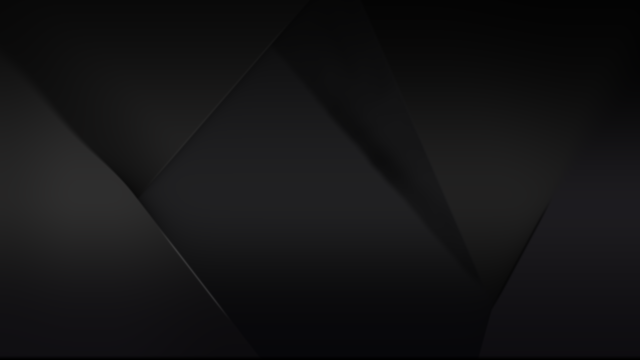
This background is drawn by a Shadertoy shader. Its source:

```glsl
// Dark folded panels with soft grey glows, a smoky diagonal shadow and thin lit edges.

const vec3 WARM_GREY = vec3(1.0, 0.99, 0.99);
const vec3 COOL_GREY = vec3(0.97, 0.97, 1.02);
const vec3 VIOLET_GREY = vec3(0.98, 0.94, 1.06);

// Signed distance to the line a-b, positive on the left when looking from a to b.
float lineSide(vec2 p, vec2 a, vec2 b) {
    vec2 d = normalize(b - a);
    return dot(p - a, vec2(-d.y, d.x));
}

float cover(float dist, float softness) {
    return smoothstep(-softness, softness, dist);
}

// Bell curve with its own spread below and above the peak.
float bell(float y, float peak, float below, float above) {
    float t = (y - peak) / (y < peak ? below : above);
    return exp(-t * t);
}

// Thin line at dist = 0, visible between two heights.
float edgeLine(float dist, float width, float y, float low, float high) {
    float span = smoothstep(low, low + 0.08, y) * (1.0 - smoothstep(high - 0.08, high, y));
    return span * exp(-dist * dist / (width * width));
}

// Soft smoke from layered, bent sines.
float smoke(vec2 p) {
    float sum = 0.0;
    float gain = 0.5;
    for (int i = 0; i < 4; i++) {
        p = mat2(0.8, 0.6, -0.6, 0.8) * p * 1.7;
        p += 0.6 * sin(p.yx + float(i));
        sum += gain * sin(p.x) * sin(p.y);
        gain *= 0.6;
    }
    return 0.5 + 0.5 * sum;
}

void mainImage(out vec4 fragColor, in vec2 fragCoord) {
    vec2 p = fragCoord / iResolution.xy * vec2(1.786, 1.0);
    float y = p.y;
    float crisp = 1.0 / iResolution.y + 0.001;

    // Fold lines
    vec2 corner = vec2(0.384, 0.447);
    float wobble = 0.004 * sin(23.0 * p.x) * smoothstep(0.4, 0.5, y);
    float leftUpper = -lineSide(p, vec2(0.0, 0.856), corner) + wobble;
    float leftLower = -lineSide(p, corner, vec2(0.721, 0.012));
    float leftFold = min(leftUpper, leftLower);
    float topFold = lineSide(p, corner, vec2(0.865, 1.0));
    float wedgeFold = lineSide(p, vec2(1.081, 0.826), vec2(1.360, 0.186));
    float rightFold = min(-lineSide(p, vec2(1.372, 0.14), vec2(1.674, 0.698)),
                          -lineSide(p, vec2(1.337, 0.012), vec2(1.372, 0.14)));
    float streakFold = min(lineSide(p, vec2(0.756, 0.872), vec2(1.116, 0.453)),
                           lineSide(p, vec2(1.116, 0.453), vec2(1.360, 0.186)));

    // Centre panel
    vec3 color = COOL_GREY * (0.008 + 0.122 * bell(y, 0.45, 0.24, 0.46));
    color += vec3(0.016, 0.015, 0.027) * (1.0 - smoothstep(0.0, 0.3, y));

    // Smoky shadow between the two inner diagonals
    float smokeAmount = smoke(p * vec2(9.0, 7.0));
    float streak = cover(streakFold + 0.012 * (smokeAmount - 0.5), 0.012)
                 * cover(-wedgeFold, 0.008);
    float core = exp(-pow((streakFold - 0.025) / 0.04, 2.0)) * bell(y, 0.56, 0.14, 0.2);
    float shade = 0.26 + 0.3 * core + 0.2 * (smokeAmount - 0.5);
    color *= 1.0 - streak * shade * smoothstep(0.14, 0.26, y);

    // Inner wedge, slightly lit beside its fold
    float wedge = cover(wedgeFold, 0.006);
    vec3 wedgeColor = WARM_GREY * (0.008 + 0.12 * bell(y, 0.46, 0.25, 0.33));
    wedgeColor *= 1.0 - 0.25 * smoothstep(0.15, 0.5, wedgeFold);
    color = mix(color, wedgeColor, wedge * smoothstep(0.12, 0.24, y));

    // Right panel, its fold blurring with height
    float rightBlur = crisp + 0.06 * smoothstep(0.35, 0.8, y);
    vec3 rightColor = VIOLET_GREY * (0.006 + 0.108 * bell(y, 0.42, 0.28, 0.27));
    rightColor += vec3(0.034, 0.03, 0.042) * (1.0 - smoothstep(0.0, 0.35, y));
    color *= 1.0 - 0.3 * exp(-abs(rightFold) / 0.025) * bell(y, 0.27, 0.15, 0.16);
    color = mix(color, rightColor, cover(rightFold, rightBlur));
    color *= 1.0 - 0.45 * edgeLine(rightFold, 0.004, y, 0.12, 0.46);

    // Upper left panel, darker towards the left fold
    float topLight = bell(y, 0.5, 0.4, 0.36) * mix(0.55, 1.0, smoothstep(0.0, 0.22, -leftFold));
    vec3 topColor = WARM_GREY * (0.018 + 0.122 * topLight);
    color *= 1.0 - 0.25 * exp(-abs(topFold) / 0.012) * smoothstep(0.42, 0.5, y);
    color = mix(color, topColor, cover(topFold, crisp));
    color += 0.02 * edgeLine(topFold - 0.003, 0.003, y, 0.45, 0.95);

    // Shadow gathered around the corner
    float cornerShade = exp(-max(-leftFold, 0.0) / 0.03) * bell(y, 0.46, 0.13, 0.09);
    color *= 1.0 - 0.5 * cornerShade;

    // Left panel with the brightest glow
    float leftBlur = crisp + 0.018 * smoothstep(0.5, 0.8, y);
    float leftLight = bell(y, 0.46, 0.25, 0.4) * mix(0.8, 1.0, smoothstep(0.0, 0.22, p.x));
    vec3 leftColor = WARM_GREY * (0.01 + 0.172 * leftLight);
    leftColor += vec3(0.046, 0.041, 0.055) * (1.0 - smoothstep(0.0, 0.4, y));
    leftColor *= 1.0 - 0.25 * smoothstep(0.3, 0.65, p.x);
    color = mix(color, leftColor, cover(leftFold, leftBlur));
    color += 0.11 * edgeLine(leftLower - 0.002, 0.003, y, 0.1, 0.38);

    // Dark rim along the bottom
    color *= smoothstep(0.0, 0.014, y);
    fragColor = vec4(max(color, 0.0), 1.0);
}
```
